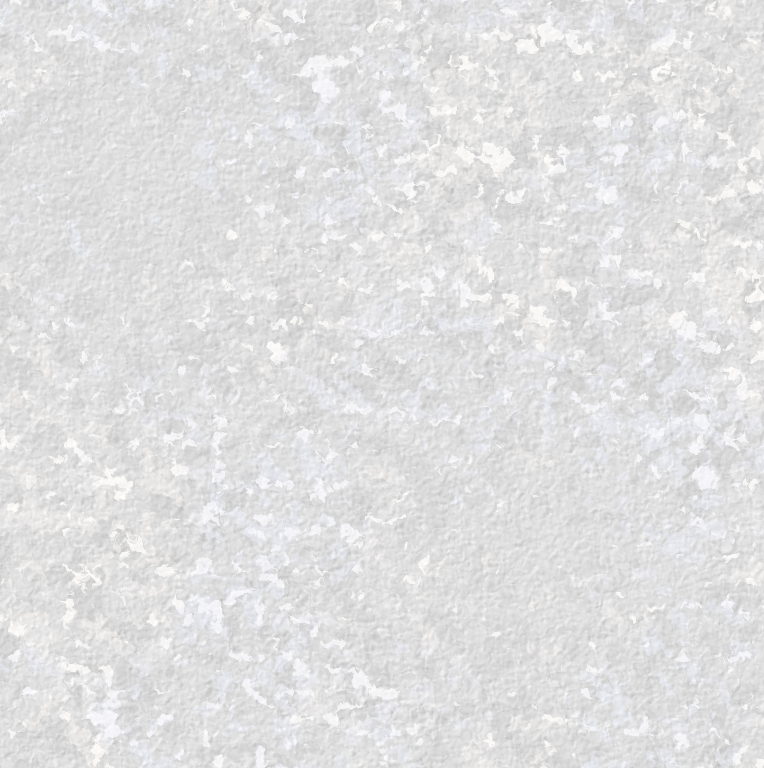
A WebGL 2 fragment shader for this texture:

```glsl
#version 300 es
precision highp float;
// Pale pearly plaster: embossed grain with ragged white, lavender and grey flakes.

uniform vec2 u_resolution;
out vec4 fragColor;

float hash(vec2 p) {
    return fract(sin(dot(p, vec2(127.1, 311.7))) * 43758.5453);
}

float valueNoise(vec2 p) {
    vec2 cell = floor(p);
    vec2 f = fract(p);
    f = f * f * (3.0 - 2.0 * f);
    float low = mix(hash(cell), hash(cell + vec2(1, 0)), f.x);
    float high = mix(hash(cell + vec2(0, 1)), hash(cell + vec2(1, 1)), f.x);
    return mix(low, high, f.y);
}

float fbm(vec2 p) {
    float sum = 0.0, weight = 0.5;
    for (int i = 0; i < 4; i++) {
        sum += weight * valueNoise(p);
        p = mat2(1.6, 1.2, -1.2, 1.6) * p + 17.3;
        weight *= 0.5;
    }
    return sum / 0.9375;
}

// Fine leathery height field
float grainHeight(vec2 p) {
    return 0.6 * valueNoise(mat2(0.8, 0.6, -0.6, 0.8) * p * 175.0)
         + 0.4 * valueNoise(mat2(0.6, -0.8, 0.8, 0.6) * p * 290.0 + 9.0);
}

// Soft elliptical area, 1 at its centre
float calmArea(vec2 p, vec2 centre, vec2 radius) {
    vec2 d = (p - centre) / radius;
    return exp(-dot(d, d));
}

void main() {
    vec2 p = gl_FragCoord.xy / u_resolution.y;

    // Two smooth areas on either side of a flaky diagonal band
    float calm = calmArea(p, vec2(0.15, 0.74), vec2(0.19, 0.21))
               + calmArea(p, vec2(0.69, 0.27), vec2(0.21, 0.18));
    float cluster = fbm(p * 9.0 + 4.0) - 0.5;
    float activity = clamp(1.0 - 0.85 * calm + 0.7 * cluster, 0.0, 1.2);

    // Ragged domain for the flakes
    vec2 warp = vec2(fbm(p * 85.0), fbm(p * 85.0 + 31.0)) - 0.5;
    vec2 q = p + 0.018 * warp;

    // Broad tone and cloudy grey patches
    vec3 colour = vec3(0.876 + 0.012 * (fbm(p * 5.0 + 60.0) - 0.5));
    float grey = smoothstep(0.50, 0.62, fbm(q * 40.0 + 80.0));
    colour -= 0.036 * grey * (0.25 + 0.75 * activity);

    // Translucent flakes, drifting between lavender and cream
    float film = fbm(q * 52.0 + 140.0);
    float filmEdge = 0.72 - 0.21 * activity;
    float filmMask = smoothstep(filmEdge, filmEdge + 0.10, film);
    float warmth = smoothstep(0.38, 0.62, fbm(p * 10.0 + 200.0));
    vec3 filmColour = mix(vec3(0.905, 0.91, 0.935), vec3(0.93, 0.922, 0.916), warmth);
    colour = mix(colour, filmColour, 0.8 * filmMask);

    // Crisp white flakes
    float chip = fbm(q * vec2(56.0, 62.0) + 260.0);
    float chipEdge = 0.83 - 0.21 * activity;
    float chipMask = smoothstep(chipEdge, chipEdge + 0.07, chip);
    vec3 chipColour = mix(vec3(0.965, 0.965, 0.98), vec3(0.985, 0.98, 0.97), warmth);
    colour = mix(colour, chipColour, 0.92 * chipMask);

    // Relief lit from the upper left, flatter on the white flakes
    vec2 lit = vec2(-0.0013, 0.0013);
    vec2 bumpy = p + 0.008 * warp;
    float relief = grainHeight(bumpy - lit) - grainHeight(bumpy + lit);
    colour += 0.125 * relief * (1.0 - 0.55 * chipMask);

    // Thin irregular creases
    float crease = 1.0 - smoothstep(0.0, 0.04, abs(fbm(q * 62.0 + 320.0) - 0.5));
    colour -= 0.026 * crease * (1.0 - 0.7 * chipMask) * (0.3 + 0.7 * activity);

    fragColor = vec4(clamp(colour, 0.0, 1.0), 1.0);
}
```
